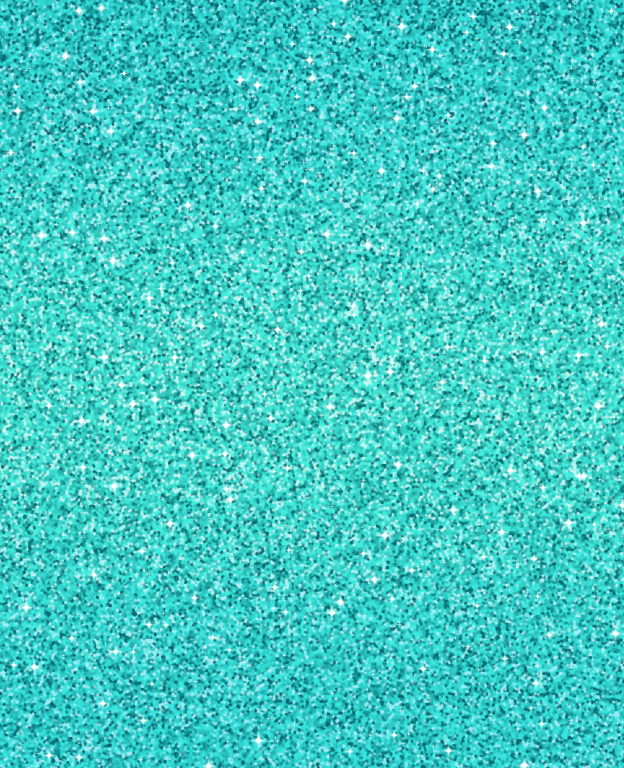
Give the GLSL for this texture, as a Shadertoy shader.

```glsl
// Turquoise glitter: fine soft flakes, paler across the middle, with white star glints.

const float FLAKES_PER_HEIGHT = 296.0;
const float FLAKE_SHARPNESS = 4.6;

const vec3 DEEP  = vec3(0.03, 0.41, 0.43);
const vec3 TEAL  = vec3(0.08, 0.57, 0.57);
const vec3 SEA   = vec3(0.17, 0.72, 0.70);
const vec3 TURQ  = vec3(0.21, 0.82, 0.79);
const vec3 AQUA  = vec3(0.26, 0.92, 0.87);
const vec3 FROST = vec3(0.74, 0.94, 0.94);
const vec3 EDGE_TINT = vec3(0.84, 0.98, 1.01);
const vec3 MIDDLE_TINT = vec3(1.06, 1.02, 1.00);
const vec3 GLINT = vec3(0.95, 1.0, 1.0);

// Three random values per cell, without sine
vec3 hash3(vec2 p) {
    vec3 q = fract(p.xyx * vec3(0.1031, 0.1030, 0.0973));
    q += dot(q, q.yxz + 33.33);
    return fract((q.xxy + q.yzz) * q.zyx);
}

float valueNoise(vec2 p) {
    vec2 cell = floor(p);
    vec2 f = smoothstep(0.0, 1.0, fract(p));
    float low = mix(hash3(cell).x, hash3(cell + vec2(1, 0)).x, f.x);
    float high = mix(hash3(cell + vec2(0, 1)).x, hash3(cell + vec2(1, 1)).x, f.x);
    return mix(low, high, f.y);
}

// Flake colour from dark (0) to bright (1)
vec3 glitterRamp(float tone) {
    vec3 c = mix(DEEP, TEAL, smoothstep(0.05, 0.12, tone));
    c = mix(c, SEA, smoothstep(0.14, 0.24, tone));
    c = mix(c, TURQ, smoothstep(0.30, 0.42, tone));
    c = mix(c, AQUA, smoothstep(0.50, 0.66, tone));
    return mix(c, FROST, smoothstep(0.78, 0.91, tone));
}

// Jittered flakes whose colours melt together at their borders
vec3 flakes(vec2 p, float shift, float sharpness) {
    vec2 home = floor(p);
    vec3 sum = vec3(0.0);
    float total = 0.0;
    for (int y = -1; y <= 1; y++) {
        for (int x = -1; x <= 1; x++) {
            vec2 cell = home + vec2(x, y);
            vec3 rnd = hash3(cell + 17.0);
            vec2 d = cell + rnd.xy - p;
            float weight = exp(-sharpness * dot(d, d));
            sum += weight * glitterRamp(rnd.z + shift);
            total += weight;
        }
    }
    return sum / total;
}

// Four-pointed star with a soft core
float star(vec2 p, float radius) {
    vec2 d = abs(p) / radius;
    vec2 rays = max(1.0 - d, 0.0) * max(1.0 - 4.5 * d.yx, 0.0);
    return min(rays.x + rays.y + exp(-16.0 * dot(d, d)), 1.0);
}

// Scattered stars; density is the chance of one per cell
float glints(vec2 p, float cellSize, float radius, float density, float seed) {
    vec2 home = floor(p / cellSize);
    float light = 0.0;
    for (int y = -1; y <= 1; y++) {
        for (int x = -1; x <= 1; x++) {
            vec2 cell = home + vec2(x, y);
            vec3 rnd = hash3(cell + seed);
            vec2 center = (cell + rnd.xy) * cellSize;
            float size = radius * mix(0.55, 1.15, rnd.z / density);
            light = max(light, step(rnd.z, density) * star(p - center, size));
        }
    }
    return light;
}

void mainImage(out vec4 fragColor, in vec2 fragCoord) {
    vec2 uv = fragCoord / iResolution.y;

    // Pale band at mid height, darker ends, faint clumping
    float band = 0.5 - 0.5 * cos(6.2832 * uv.y);
    float shift = 0.04 * (band - 0.5) - 0.04 * smoothstep(0.85, 1.0, uv.y);
    shift += 0.02 * (valueNoise(uv * 45.0) - 0.5);

    vec3 color = flakes(uv * FLAKES_PER_HEIGHT, shift, FLAKE_SHARPNESS);
    color *= mix(EDGE_TINT, MIDDLE_TINT, band);

    // Large and small glints
    float sparkle = glints(uv, 0.04, 0.0115, 0.28, 71.0);
    sparkle = max(sparkle, 0.65 * glints(uv, 0.018, 0.005, 0.28, 131.0));
    color = mix(color, GLINT, sparkle);

    fragColor = vec4(clamp(color, 0.0, 1.0), 1.0);
}
```
